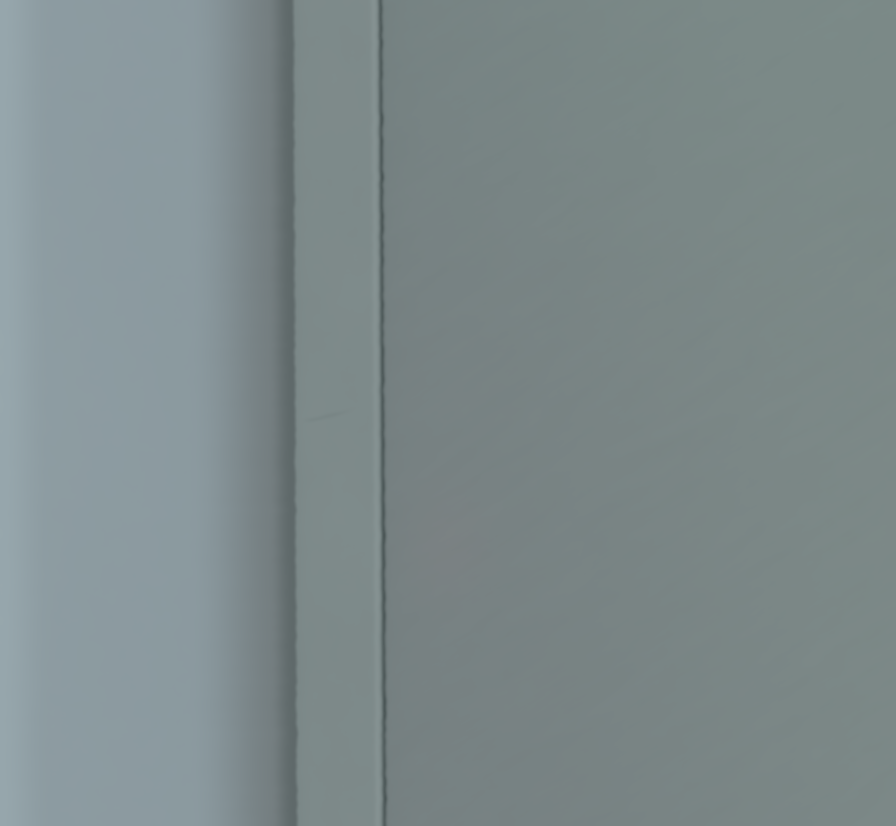
This texture is drawn by a Shadertoy shader. Its source:

```glsl
// Softly lit grey-green wall: pale recess, narrow raised strip, dark seam and flat panel.
#define STRIP_X 0.3295
#define SEAM_X 0.4270
#define SEAM_WIDTH 0.0027
#define EDGE_WOBBLE 0.0016
#define GRAIN 0.010
#define PALE vec3(0.592, 0.655, 0.678)
#define RECESS vec3(0.545, 0.602, 0.624)
#define SHADOW vec3(0.365, 0.405, 0.408)
#define STRIP vec3(0.492, 0.541, 0.541)
#define PANEL_NEAR vec3(0.467, 0.508, 0.512)
#define PANEL_FAR vec3(0.485, 0.534, 0.529)

vec2 hashGradient(vec2 cell) {
    vec3 p = fract(cell.xyx * vec3(0.1031, 0.1030, 0.0973));
    p += dot(p, p.yzx + 33.33);
    return 2.0 * fract((p.xx + p.yz) * p.zy) - 1.0;
}

float gradientNoise(vec2 p) {
    vec2 cell = floor(p), f = fract(p);
    vec2 u = f * f * f * (f * (f * 6.0 - 15.0) + 10.0);
    float a = dot(hashGradient(cell), f);
    float b = dot(hashGradient(cell + vec2(1, 0)), f - vec2(1, 0));
    float c = dot(hashGradient(cell + vec2(0, 1)), f - vec2(0, 1));
    float d = dot(hashGradient(cell + vec2(1, 1)), f - vec2(1, 1));
    return mix(mix(a, b, u.x), mix(c, d, u.x), u.y);
}

float fbm(vec2 p) {
    float sum = 0.0, amplitude = 0.5;
    for (int i = 0; i < 4; i++) {
        sum += amplitude * gradientNoise(p);
        p = p * 2.03 + 17.3;
        amplitude *= 0.5;
    }
    return sum;
}

// Recess: pale rim at the left, then a broad falloff into the shadowed groove
vec3 recessColor(vec2 uv, float edge) {
    float rim = 1.0 - smoothstep(0.0, 0.055, uv.x);
    vec3 color = mix(RECESS, PALE, 0.2 * (1.0 - smoothstep(0.0, 0.2, uv.x)) + 0.75 * rim);
    float depth = edge - uv.x;
    float falloff = 1.0 - smoothstep(0.01, 0.12, depth);
    float groove = 1.0 - smoothstep(0.004, 0.029, depth);
    color = mix(color, vec3(0.445, 0.481, 0.488), falloff * 0.95);
    color = mix(color, SHADOW, groove * 0.9);
    return color + 0.006 * gradientNoise(vec2(uv.x * 9.0, uv.y * 3.0));
}

// Strip: nearly flat, with a dim left border and a thin lit right border
vec3 stripColor(vec2 uv, float edge, float seam) {
    vec3 color = STRIP + vec3(0.012) * fbm(uv * vec2(12.0, 7.0));
    color -= 0.016 * exp(-abs(uv.x - edge) / 0.006);
    float lit = exp(-pow((uv.x - seam + 0.0075) / 0.0035, 2.0));
    color += 0.028 * lit;
    float creaseY = 0.495 + 0.25 * (uv.x - 0.36) + 0.004 * gradientNoise(uv * 60.0);
    float crease = exp(-pow((uv.y - creaseY) / 0.003, 2.0));
    return color - 0.018 * crease * smoothstep(0.335, 0.35, uv.x) * (1.0 - smoothstep(0.37, 0.40, uv.x));
}

// Panel: slow brightening to the right with faint slanted brush marks
vec3 panelColor(vec2 uv, vec2 p) {
    float light = smoothstep(0.43, 1.0, uv.x + 0.16 * (uv.y - 0.5));
    vec3 color = mix(PANEL_NEAR, PANEL_FAR, light);
    color += vec3(-0.003, 0.004, 0.001) * smoothstep(0.5, 1.0, uv.y);
    vec2 slanted = mat2(0.85, -0.53, 0.53, 0.85) * p;
    color += GRAIN * fbm(slanted * vec2(9.0, 48.0));
    vec2 blush = (uv - vec2(0.50, 0.34)) / vec2(0.05, 0.07);
    return color + vec3(0.012, -0.002, 0.0) * exp(-dot(blush, blush));
}

void mainImage(out vec4 fragColor, in vec2 fragCoord) {
    vec2 uv = fragCoord / iResolution.xy;
    vec2 p = fragCoord / iResolution.y;
    float pixel = 1.0 / iResolution.x;

    // Slightly leaning, ragged vertical borders
    float rough = gradientNoise(vec2(3.7, uv.y * 85.0)) + 0.6 * gradientNoise(vec2(8.2, uv.y * 24.0));
    float edge = STRIP_X + 0.004 * (0.5 - uv.y) + EDGE_WOBBLE * rough;
    float fray = gradientNoise(vec2(21.4, uv.y * 75.0));
    float seam = SEAM_X + 0.0045 * (0.5 - uv.y) + EDGE_WOBBLE * 0.8 * fray;

    vec3 color = recessColor(uv, edge);
    float soft = max(0.0028, pixel);
    color = mix(color, stripColor(uv, edge, seam), smoothstep(edge - soft, edge + soft, uv.x));
    color = mix(color, panelColor(uv, p), smoothstep(seam - pixel, seam + pixel, uv.x));

    // Dark seam with a weak shade spreading over the panel
    float offset = uv.x - seam;
    float line = exp(-pow(offset / SEAM_WIDTH, 2.0));
    color = mix(color, vec3(0.285, 0.330, 0.330), line * (0.8 + 0.25 * fray));
    color -= 0.012 * exp(-max(offset, 0.0) / 0.02) * step(0.0, offset);

    color += 0.004 * fbm(p * 38.0);
    fragColor = vec4(clamp(color, 0.0, 1.0), 1.0);
}
```
